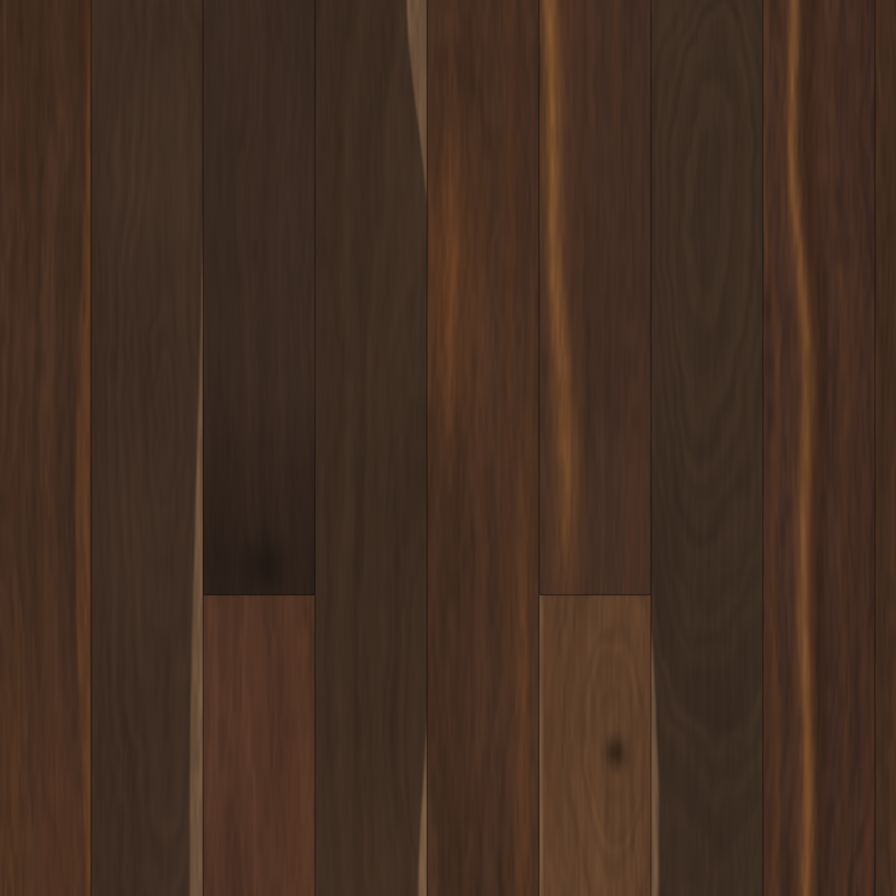
A Shadertoy shader for this texture:

```glsl
// Dark walnut floor: vertical boards, eight to the canvas width, two of them with butt joints.
// Each board gets a base tone, stretched-noise fibres and oval growth rings;
// pale sapwood edges, amber streaks and knots are then blended over it.

float hash(vec2 p) {
    vec3 q = fract(p.xyx * vec3(0.1031, 0.1030, 0.0973));
    q += dot(q, q.yzx + 33.33);
    return fract((q.x + q.y) * q.z);
}

float noise(vec2 p) {
    vec2 i = floor(p), f = fract(p);
    f = f * f * (3.0 - 2.0 * f);
    return mix(mix(hash(i), hash(i + vec2(1, 0)), f.x),
               mix(hash(i + vec2(0, 1)), hash(i + vec2(1, 1)), f.x), f.y);
}

// Soft band of half width w around zero
float band(float d, float w) { return exp(-d * d / (w * w)); }

// Falls from one at a to zero at b
float fall(float a, float b, float x) { return 1.0 - smoothstep(a, b, x); }

// Coverage of an edge strip of width w, at distance d from the board edge
float strip(float d, float w) { return fall(-0.02, 0.015, d - w) * smoothstep(0.0, 0.02, w); }

vec3 floorColor(vec2 p) {
    const vec3 tones[10] = vec3[10](
        vec3(0.260, 0.175, 0.125), vec3(0.243, 0.178, 0.135),
        vec3(0.225, 0.165, 0.130), vec3(0.235, 0.172, 0.128),
        vec3(0.262, 0.176, 0.125), vec3(0.255, 0.176, 0.138),
        vec3(0.230, 0.172, 0.130), vec3(0.245, 0.163, 0.130),
        vec3(0.310, 0.200, 0.145), vec3(0.355, 0.245, 0.165));
    const float streaks[10] = float[10](0.6, 0.1, 0.15, 0.1, 0.6, 0.5, 0.1, 1.0, 0.45, 0.5);

    // Board layout: u runs across a board, y up the canvas
    float across = p.x * 8.0 + 0.1875, u = fract(across), y = p.y;
    int column = int(floor(across)) % 8, board = column;
    bool jointed = column == 2 || column == 5;
    if (jointed && y < 0.336) board = column == 2 ? 8 : 9;
    float seed = float(board) * 17.3 + 5.0;

    // Growth rings, stretched along the board
    vec2 center = vec2(hash(vec2(seed, 1.0)) * 2.0 - 0.5, hash(vec2(seed, 2.0)));
    float stretch = 0.7;
    if (board == 6) { center = vec2(0.54, 0.75); stretch = 1.6; }
    if (board == 9) { center = vec2(0.68, 0.16); stretch = 2.2; }
    float warp = noise(vec2(u * 3.0, y * 7.0 + seed)) + 0.3 * noise(vec2(u * 9.0, y * 30.0 + seed));
    float ringRadius = length(vec2(u - center.x, (y - center.y) * stretch)) + 0.14 * warp;
    float rings = noise(vec2(ringRadius * 26.0, seed)) - 0.5;

    // Fibres, pores and slow cloudy tone
    float drift = 0.05 * noise(vec2(y * 4.0, seed));
    float fibre = noise(vec2((u + drift) * 22.0, y * 3.0 + seed)) - 0.5;
    float pores = noise(vec2((u + drift) * 45.0 + seed, y * 32.0)) - 0.5;
    float cloud = noise(vec2(u * 2.0 + seed, y * 5.0)) - 0.5;
    float rough = 0.5 + streaks[board];
    vec3 color = tones[board];
    color *= 1.0 + 0.13 * rings + rough * (0.10 * fibre + 0.13 * pores) + 0.12 * cloud;

    // Long reddish streaks
    float redness = pow(noise(vec2((u + drift) * 9.0 + seed, y * 1.5 + seed)), 3.0);
    color = mix(color, vec3(0.38, 0.215, 0.13), 0.55 * redness * streaks[board]);

    // Features of single boards
    vec3 amber = vec3(0.47, 0.31, 0.175), rust = vec3(0.39, 0.24, 0.14);
    float sapwood = 0.0, glow = 0.0, warm = 0.0, dark = 0.0;
    if (board == 0) {
        warm = 0.6 * strip(1.0 - u, 0.14 * band(y - 0.42, 0.4));
        warm += 0.5 * band(u - 0.3, 0.13) * fall(0.1, 0.42, y);
    } else if (board == 1) {
        sapwood = strip(1.0 - u, 0.12 * fall(0.1, 0.85, y));
    } else if (board == 2) {
        dark = 0.22 * fall(0.34, 0.62, y) + 0.2 * band(length(vec2(u - 0.55, (y - 0.37) * 5.0)), 0.15);
    } else if (board == 3) {
        sapwood = strip(1.0 - u, 0.18 * smoothstep(0.74, 1.0, y) + 0.08 * fall(0.0, 0.24, y));
    } else if (board == 4) {
        warm = 0.8 * band(u - 0.2, 0.24) * band(y - 0.68, 0.17);
        warm += 0.5 * band(u - 0.87, 0.08) * fall(0.3, 0.7, y);
    } else if (board == 5) {
        float path = 0.07 + 0.3 * (1.0 - y) + 0.02 * sin(y * 15.0);
        glow = 0.85 * band(u - path, 0.075) * smoothstep(0.3, 0.5, y);
        warm = 0.35 * band(u - path, 0.17);
    } else if (board == 6) {
        sapwood = strip(u, 0.07 * fall(0.1, 0.36, y));
    } else if (board == 7) {
        float path = mix(0.38, 0.28, smoothstep(0.55, 0.85, y)) + 0.02 * sin(y * 13.0);
        glow = 0.85 * band(u - path, 0.045);
        warm = 0.4 * band(u - path, 0.12) + 0.45 * band(u - path + 0.27, 0.04);
        warm += 0.25 * band(u - path - 0.35, 0.03);
        dark = 0.2 * band(u - path - 0.13, 0.08);
    } else if (board == 9) {
        sapwood = 0.7 * strip(u, 0.04);
        dark = 0.45 * band(length(vec2(u - 0.68, (y - 0.16) * 5.0)), 0.08);
    }
    float texture1 = 1.0 + 0.2 * fibre + 0.18 * pores;
    color = mix(color, rust * texture1, clamp(warm, 0.0, 1.0));
    color = mix(color, amber * texture1, glow);
    color = mix(color, vec3(0.46, 0.35, 0.26) * texture1, 0.85 * sapwood);
    color *= 1.0 - dark;

    // Fine dark seams along the boards and at the butt joints
    float seam = min(u, 1.0 - u) / 8.0;
    if (jointed) seam = min(seam, abs(y - 0.336));
    return color * (1.0 - 0.3 * fall(0.0004, 0.0016, seam));
}

void mainImage(out vec4 fragColor, in vec2 fragCoord) {
    // Four samples per pixel smooth the board edges
    vec3 sum = vec3(0.0);
    for (int i = 0; i < 4; i++) {
        vec2 offset = vec2(i % 2, i / 2) * 0.5 - 0.25;
        sum += floorColor((fragCoord + offset) / iResolution.xy);
    }
    fragColor = vec4(sum / 4.0, 1.0);
}
```
